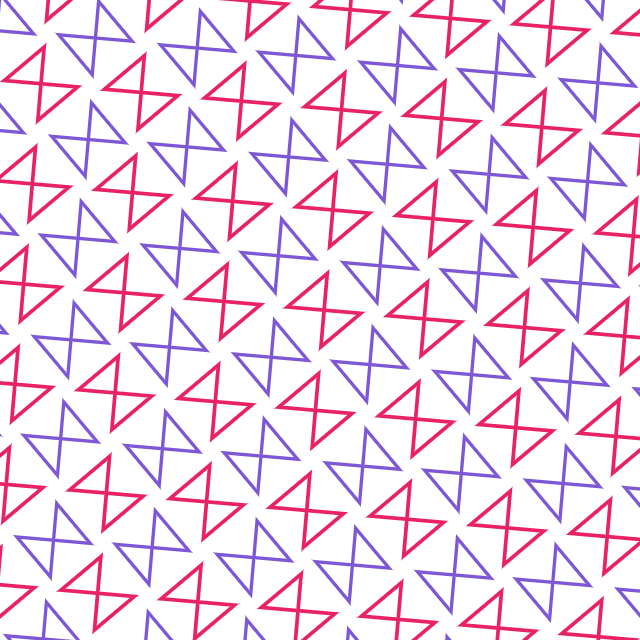
Give the GLSL for this pattern, as a WebGL 2 fragment shader.

```glsl
#version 300 es
precision highp float;
// Outlined bow ties, each two right triangles meeting at a point, on a tilted
// square lattice. Red ones fill the lattice; mirrored violet ones sit in the
// gaps, with every other one nudged slightly. Lengths are in lattice cells.
uniform vec2 u_resolution;
out vec4 fragColor;

const vec3 PAPER = vec3(1.0);
const vec3 RED = vec3(0.915, 0.13, 0.395);
const vec3 VIOLET = vec3(0.49, 0.34, 0.835);

const float CELL = 0.1571;                // lattice step, in canvas heights
const float TILT = 0.0866;                // clockwise turn, in radians
const vec2 ANCHOR = vec2(0.5064, 0.5154); // centre of one red bow tie
const vec2 NUDGE = vec2(0.017, -0.012);   // shift of alternate violet ties
const float LEG = 0.366;                  // leg of each triangle
const float RED_HALF = 0.0184;            // half line widths
const float VIOLET_HALF = 0.0166;

// Distance to a mitred right-triangle outline with its corner at the origin
float triangleOutline(vec2 p, float leg, float halfWidth) {
  float slant = (p.x + p.y - leg) * inversesqrt(2.0);
  return abs(max(max(-p.x, -p.y), slant)) - halfWidth;
}

// Two triangles in opposite quadrants
float bowTie(vec2 p, float leg, float halfWidth) {
  return min(triangleOutline(p, leg, halfWidth),
             triangleOutline(-p, leg, halfWidth));
}

float coverage(float dist, float pixel) {
  return clamp(0.5 - dist / pixel, 0.0, 1.0);
}

void main() {
  // Tilted lattice coordinates
  vec2 p = gl_FragCoord.xy / u_resolution.y - ANCHOR;
  float c = cos(TILT), s = sin(TILT);
  vec2 q = vec2(c * p.x - s * p.y, s * p.x + c * p.y) / CELL;
  float pixel = 1.0 / (u_resolution.y * CELL);

  // Red: centred on lattice points, mirrored left to right
  vec2 redPos = fract(q + 0.5) - 0.5;
  float red = bowTie(redPos * vec2(-1.0, 1.0), LEG, RED_HALF);

  // Violet: centred between lattice points, nudged in a checkerboard
  vec2 id = floor(q);
  float even = 1.0 - mod(id.x + id.y, 2.0);
  float violet = bowTie(q - id - 0.5 - NUDGE * even, LEG, VIOLET_HALF);

  vec3 color = mix(PAPER, VIOLET, coverage(violet, pixel));
  color = mix(color, RED, coverage(red, pixel));
  fragColor = vec4(color, 1.0);
}
```
